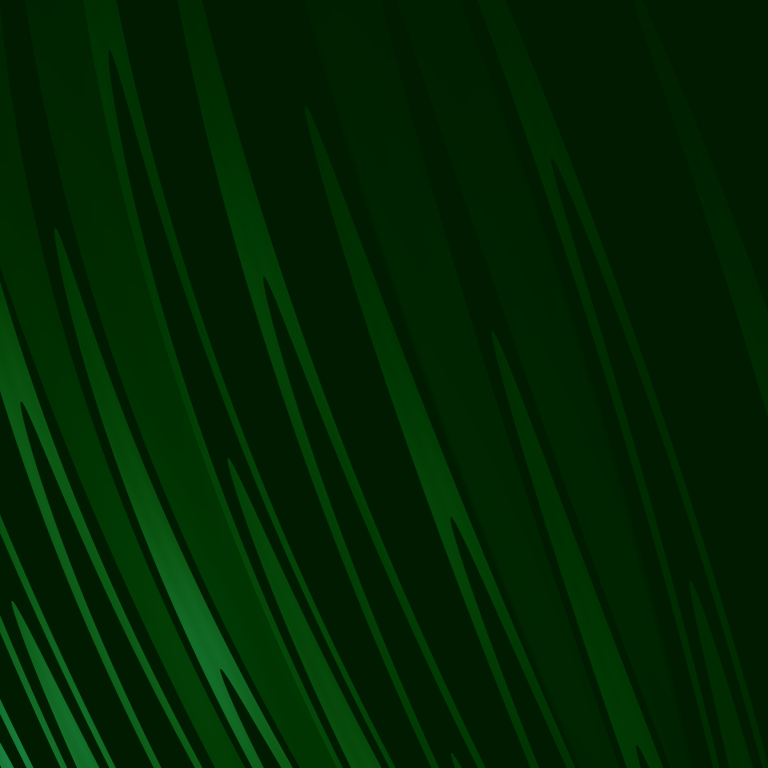
This background is drawn by a Shadertoy shader. Its source:

```glsl
// Dark green fans of curved, grass-like blades sweeping down to the right.
// Each fan nests parabolic tongues, alternately lit and dark, on a bent axis;
// broad dim bands lie beneath, and light falls off from the lower left corner.

const int FANS = 10;
const float SPREAD = 0.0315;     // half-width of a tongue one unit below its tip
const float FADED_TIP = -0.6;    // lit tips above this height no longer show

// Axis x at the top, middle and bottom of the canvas, then depth of the first tip
const vec4 FAN[FANS] = vec4[FANS](
    vec4(-0.350, -0.200, 0.010, -0.150),
    vec4(-0.240, -0.095, 0.115, -0.300),
    vec4(-0.090,  0.020, 0.232, -0.020),
    vec4( 0.016,  0.132, 0.355, -0.854),
    vec4( 0.130,  0.262, 0.477, -0.466),
    vec4( 0.247,  0.390, 0.597, -0.260),
    vec4( 0.355,  0.522, 0.720,  0.137),
    vec4( 0.506,  0.664, 0.840, -0.650),
    vec4( 0.640,  0.820, 0.965, -0.343),
    vec4( 0.830,  1.010, 1.150, -0.040));

// Depth between successive tips of each fan
const float GAP[FANS] = float[FANS](
    0.54, 0.541, 0.543, 0.575, 0.531, 0.62, 0.536, 0.54, 0.549, 0.54);

// Parabola through x values at depth 0, 0.5 and 1
float bend(vec3 x, float depth) {
    return mix(x.x, x.z, depth)
         + (4.0 * x.y - 2.0 * (x.x + x.z)) * depth * (1.0 - depth);
}

// Coverage of a parabolic tongue that opens downward from its tip
float tongue(float offset, float age, float blur) {
    float halfWidth = SPREAD * sqrt(max(age, 0.0));
    return step(0.0, age) * smoothstep(-blur, blur, halfWidth - abs(offset));
}

// Coverage between two bent edges
float band(vec2 p, vec3 leftEdge, vec3 rightEdge, float blur) {
    float fromLeft = p.x - bend(leftEdge, p.y);
    float fromRight = bend(rightEdge, p.y) - p.x;
    return smoothstep(-blur, blur, fromLeft) * smoothstep(-blur, blur, fromRight);
}

// Paint the alternating tongues of one fan over the light level
float paintFan(float level, vec2 p, vec4 fan, float gap, float blur) {
    float offset = p.x - bend(fan.xyz, p.y);
    for (int n = 0; n < 4; n++) {
        float tip = fan.w + gap * float(n);
        bool lit = n % 2 == 0;
        if (lit && tip < FADED_TIP) continue;
        float age = p.y - tip;
        float nearFork = (age / gap - 1.0) * 3.0;
        float sheen = 0.74 + 0.34 * exp(-nearFork * nearFork);
        float grain = 0.03 * sin(offset * 260.0);
        level = mix(level, lit ? sheen + grain : 0.0, tongue(offset, age, blur));
    }
    return level;
}

// Green ramp that turns cooler as it brightens
vec3 leafColor(float green) {
    float cool = max(green - 0.15, 0.0);
    return vec3(0.35 * max(green - 0.22, 0.0), green, 2.1 * cool * cool);
}

void mainImage(out vec4 fragColor, in vec2 fragCoord) {
    vec2 uv = fragCoord / iResolution.xy;
    vec2 p = vec2(uv.x, 1.0 - uv.y);    // y is depth below the top edge
    float blur = 0.8 / iResolution.x;

    // Broad dim bands
    float lower = band(p, vec3(-0.10, 0.055, 0.28), vec3(0.14, 0.245, 0.45), blur);
    float upper = band(p, vec3(0.397, 0.557, 0.755), vec3(0.60, 0.77, 0.90), 0.006);
    float level = 0.43 * lower + 0.32 * upper;
    level *= 1.0 + 0.05 * sin(p.x * 90.0 - p.y * 38.0);

    // Nested blades
    for (int i = 0; i < FANS; i++) {
        level = paintFan(level, p, FAN[i], GAP[i], blur);
    }

    // Light from the lower left, weakest at the upper right
    float glow = 0.53 * exp(-2.0 * length(uv));
    glow *= 1.0 - 0.4 * smoothstep(0.9, 1.35, length(uv));
    fragColor = vec4(leafColor(0.106 + level * glow), 1.0);
}
```
